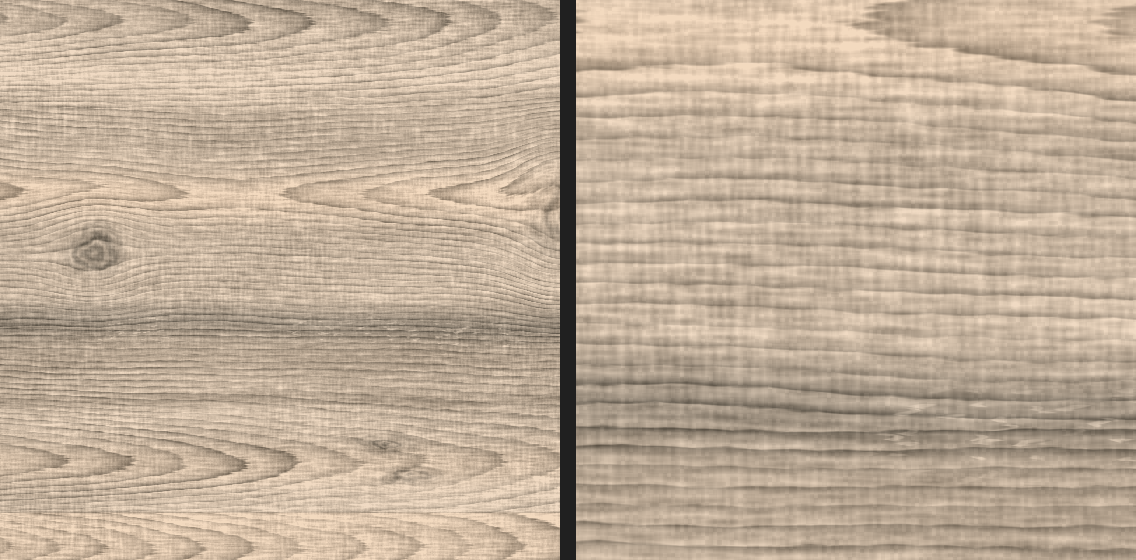
Left, the full canvas; right, a detail of the centre.
Write a three.js fragment shader that draws this texture.

```glsl
// Pale weathered pine boards with the grain running across the canvas.
// Growth rings are contours of a height field folded around cathedral axes and
// bent by knots; stretched cellular noise adds pores, saw marks and a fine weave.
varying vec2 vUv;

float hash(vec2 p) {
  return fract(sin(dot(p, vec2(41.3, 289.1))) * 9758.5);
}

// Cellular noise: distance to the nearest scattered point
float cells(vec2 p) {
  vec2 id = floor(p), f = fract(p);
  float nearest = 2.0;
  for (int j = -1; j <= 1; j++) {
    for (int i = -1; i <= 1; i++) {
      vec2 o = vec2(float(i), float(j));
      vec2 jitter = vec2(hash(id + o), hash(id + o + 71.7));
      nearest = min(nearest, length(o + jitter - f));
    }
  }
  return nearest;
}

// Layered sines, roughly -1 to 1
float waves(vec2 p) {
  float sum = 0.0, amp = 0.5;
  for (int i = 0; i < 5; i++) {
    p = mat2(0.8, 0.6, -0.6, 0.8) * p * 1.7 + 2.3;
    sum += amp * sin(p.x + 1.6 * sin(p.y));
    amp *= 0.6;
  }
  return sum;
}

float band(float y, float center, float width) {
  float d = (y - center) / width;
  return exp(-d * d);
}

// Rings folded around one horizontal axis; taper shifts them into arches
float cathedral(float dy, float heart, float taper) {
  return 88.0 * sqrt(dy * dy + heart * heart) + taper * band(dy, 0.0, 0.13);
}

// Pushes the grain around a knot and gathers its shade
void knot(vec2 p, vec2 center, vec2 size, inout vec2 grain, inout float shade) {
  vec2 e = (p - center) / size;
  grain.y -= (p.y - center.y) * 0.85 * exp(-0.5 * dot(e, e));
  float d = length(e) + 0.25 * waves(e * 1.5 + center * 9.0);
  float rings = 0.7 + 0.3 * sin(d * 17.0);
  shade += smoothstep(1.15, 0.3, d) * rings;
}

float ringField(vec2 p, float lowerBoard) {
  float x = p.x - 0.5;
  float saddle = sqrt((p.x - 0.42) * (p.x - 0.42) + 0.006) - 0.25;
  float top = cathedral(p.y - 0.965, 0.05, 9.0 * x);
  float middle = cathedral(p.y - 0.655, 0.035, -8.0 * saddle);
  float low = cathedral(p.y - 0.18, 0.05, 9.0 * x);
  float bottom = cathedral(p.y - 0.025, 0.06, 11.0 * x);
  return mix(min(top, min(middle, low)), bottom, lowerBoard);
}

void main() {
  vec2 p = vUv;
  float drift = waves(p * vec2(1.6, 3.0));
  float lowerBoard = 1.0 - smoothstep(0.083, 0.086, p.y);

  // Knots and the warped grain
  vec2 grain = p;
  float knots = 0.0;
  knot(p, vec2(0.17, 0.55), vec2(0.06, 0.055), grain, knots);
  knot(p, vec2(1.0, 0.61), vec2(0.06, 0.085), grain, knots);
  knot(p, vec2(0.69, 0.207), vec2(0.055, 0.018), grain, knots);
  knot(p, vec2(0.73, 0.152), vec2(0.06, 0.02), grain, knots);
  grain.y += 0.008 * drift;

  // Rings: slow darkening that ends in a crisp late-wood edge
  float pores = cells(grain * vec2(9.0, 170.0));
  float fibre = cells(grain * vec2(40.0, 280.0) + 7.0);
  float field = ringField(grain, lowerBoard) + 0.4 * waves(p * vec2(2.5, 7.0))
    + 0.16 * (fibre - 0.45);
  float t = fract(field);
  float edge = 1.0 - smoothstep(0.86, 1.0, t);
  float hearts = band(p.y, 0.965, 0.06) + band(p.y, 0.655, 0.045)
    + band(p.y, 0.18, 0.06) + lowerBoard;
  float strength = (0.5 + 0.7 * hash(vec2(floor(field), 3.0)))
    * (0.9 + 0.35 * waves(p * vec2(3.0, 11.0) + 5.0));
  float rings = strength * edge * ((0.3 + 0.3 * hearts) * t * t + 0.9 * pow(t, 4.5));

  // Broad light and dark bands with long streaks
  float y = p.y + 0.014 * drift;
  float streaks = waves(p * vec2(1.5, 34.0) + 4.0);
  float heart = band(y, 0.65, 0.045);
  float stain = band(y, 0.425, 0.03);
  float tone = 0.86 + 0.13 * heart + 0.14 * band(y, 0.87, 0.05) + 0.1 * lowerBoard
    + 0.09 * band(y, 0.14, 0.05);
  tone -= (0.27 + 0.14 * streaks) * stain + 0.2 * band(y, 0.385, 0.075);
  tone -= 0.32 * band(y, 0.293, 0.012) * (0.8 + 0.5 * streaks);
  tone -= 0.14 * band(y, 0.77, 0.05) + 0.14 * band(y, 0.985, 0.04);
  tone += 0.09 * waves(p * vec2(3.0, 13.0) + 9.0) + 0.08 * streaks;
  tone -= 0.68 * rings + 0.6 * min(knots, 1.0);

  // Pores, fibres and woven threads
  float across = cells(p * vec2(200.0, 30.0));
  float along = cells(p * vec2(30.0, 200.0) + 31.0);
  float patchy = 0.85 + 0.4 * waves(p * 7.0);
  tone += 0.3 * (pores - 0.45) + 0.28 * (fibre - 0.45);
  tone += patchy * (0.27 * (across - 0.45) + 0.3 * (along - 0.45));
  tone += 0.12 * (hash(floor(p * 400.0)) - 0.5);

  // Upright saw marks and pale chips
  float saw = smoothstep(0.4, 0.05, cells(p * vec2(65.0, 13.0) + 17.0));
  tone += 0.16 * saw * (band(y, 0.77, 0.04) + 0.6 * lowerBoard);
  float chips = smoothstep(0.24, 0.1, cells(p * vec2(34.0, 120.0) + 0.5 * fibre));
  tone += 0.35 * chips * band(y, 0.41, 0.03) * smoothstep(0.1, 0.4, waves(p * 6.0 + 2.0));
  tone -= 0.3 * band(p.y, 0.085, 0.0015);

  // Colour: greyer in the stain, warmer in the heartwood
  vec3 color = mix(vec3(0.48, 0.425, 0.36), vec3(0.9, 0.817, 0.727), clamp(tone, -0.25, 1.1));
  float warmth = 0.7 * heart + 0.6 * lowerBoard + 0.4 * band(y, 0.18, 0.04)
    - 0.5 * stain - 0.5 * min(knots, 1.0) - 0.3 * rings;
  color += warmth * vec3(0.018, -0.004, -0.022);
  gl_FragColor = vec4(color, 1.0);
}
```
